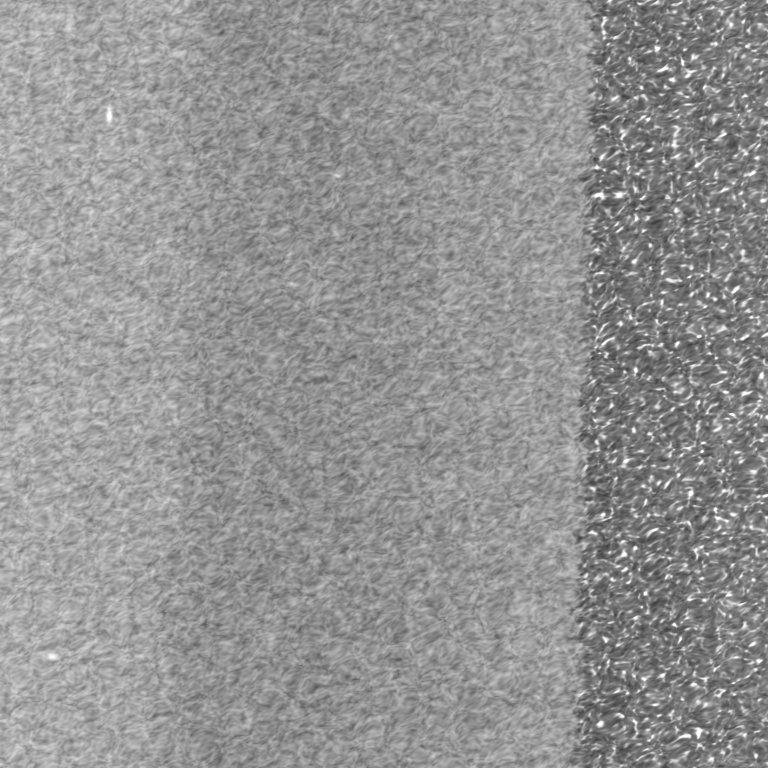
This texture is drawn by a WebGL 1 fragment shader. Its source:

```glsl
precision highp float;
// Grey grained sheet in three upright bands: pale, medium and dark glittering.

#define GRAIN_SCALE 72.0
#define GRAIN_CONTRAST 0.165
#define GRAIN_TILT 0.22
#define GRAIN_STRETCH 1.4
#define PALE_TONE 0.635
#define MID_TONE 0.568
#define DARK_TONE 0.43
#define SPARKLE 0.36
#define EDGE_RAGGED 0.006

uniform vec2 u_resolution;

float hash(vec2 p) {
  vec3 q = fract(vec3(p.xyx) * 0.1031);
  q += dot(q, q.yzx + 33.33);
  return fract((q.x + q.y) * q.z);
}

vec2 randomDirection(vec2 cell) {
  float angle = 6.28318 * hash(cell);
  return vec2(cos(angle), sin(angle));
}

float gradientNoise(vec2 p) {
  vec2 i = floor(p);
  vec2 f = p - i;
  vec2 u = f * f * f * (f * (f * 6.0 - 15.0) + 10.0);
  vec2 e = vec2(1.0, 0.0);
  float a = dot(randomDirection(i), f);
  float b = dot(randomDirection(i + e.xy), f - e.xy);
  float c = dot(randomDirection(i + e.yx), f - e.yx);
  float d = dot(randomDirection(i + e.xx), f - e.xx);
  return mix(mix(a, b, u.x), mix(c, d, u.x), u.y);
}

// Layered grain, rotated between octaves to hide the lattice
float grain(vec2 p) {
  float sum = 0.0;
  float amplitude = 0.9;
  for (int k = 0; k < 3; k++) {
    sum += amplitude * gradientNoise(p + 37.0);
    p = mat2(1.55, 0.35, -0.35, 1.55) * p + 19.7;
    amplitude *= 0.9;
  }
  return sum;
}

// Soft elongated spot
float glint(vec2 p, vec2 center, vec2 size) {
  vec2 d = (p - center) / size;
  return exp(-dot(d, d));
}

void main() {
  vec2 uv = gl_FragCoord.xy / u_resolution;

  // Surface grain, warped and stretched along a gentle upward slope
  vec2 warp = vec2(gradientNoise(uv * 34.0 + 5.0), gradientNoise(uv * 34.0 + 61.0));
  vec2 sheared = vec2(uv.x, (uv.y - GRAIN_TILT * uv.x) * GRAIN_STRETCH) + 0.009 * warp;
  float fine = grain(sheared * GRAIN_SCALE + 11.0);
  float clumps = gradientNoise(sheared * vec2(30.0, 42.0) + 47.0);
  float crease = abs(gradientNoise(sheared * vec2(24.0, 46.0) + 7.0));
  float mottle = gradientNoise(uv * vec2(11.0, 18.0) + 3.0);

  // Slightly leaning band borders: the first is soft, the second is ragged
  float ragged = EDGE_RAGGED * (2.0 * gradientNoise(uv * 48.0 + 90.0) + fine);
  float firstEdge = 0.225 + 0.045 * smoothstep(0.0, 0.65, uv.y) + ragged;
  float secondEdge = 0.750 + 0.022 * uv.y + ragged;
  float inMiddle = smoothstep(-0.05, 0.025, uv.x - firstEdge);
  float inDark = smoothstep(-0.011, 0.011, uv.x - secondEdge);

  // Broad tone of each band
  float pale = PALE_TONE + 0.035 * (1.0 - uv.x / 0.25);
  float middle = MID_TONE + 0.045 * smoothstep(0.45, 0.76, uv.x);
  float dark = DARK_TONE + 0.18 * (uv.x - secondEdge);
  float tone = mix(mix(pale, middle, inMiddle), dark, inDark);

  // Grain, clumps and shallow creases
  tone += GRAIN_CONTRAST * fine + 0.075 * clumps + 0.04 * mottle;
  tone -= 0.045 * (1.0 - smoothstep(0.0, 0.06, crease)) * smoothstep(0.15, -0.35, fine);

  // Dense sparkle of small rounded facets on the dark band
  float facet = gradientNoise(sheared * vec2(1.0, 0.85) * GRAIN_SCALE * 1.6 + 211.0);
  float sparkle = smoothstep(-0.1, 0.85, facet + 0.5 * fine + 0.25 * clumps);
  tone += inDark * SPARKLE * sparkle * (0.6 + 0.8 * sparkle);

  // Isolated highlights
  tone += 0.45 * glint(uv, vec2(0.143, 0.848), vec2(0.004, 0.010));
  tone += 0.40 * glint(uv, vec2(0.068, 0.145), vec2(0.006, 0.004));
  tone += 0.30 * glint(uv, vec2(0.381, 0.630), vec2(0.006, 0.003));
  tone += 0.25 * glint(uv, vec2(0.440, 0.771), vec2(0.004, 0.003));
  tone += 0.25 * glint(uv, vec2(0.375, 0.367), vec2(0.004, 0.003));
  tone += 0.25 * glint(uv, vec2(0.694, 0.970), vec2(0.004, 0.003));

  gl_FragColor = vec4(vec3(clamp(tone, 0.22, 1.0)), 1.0);
}
```
